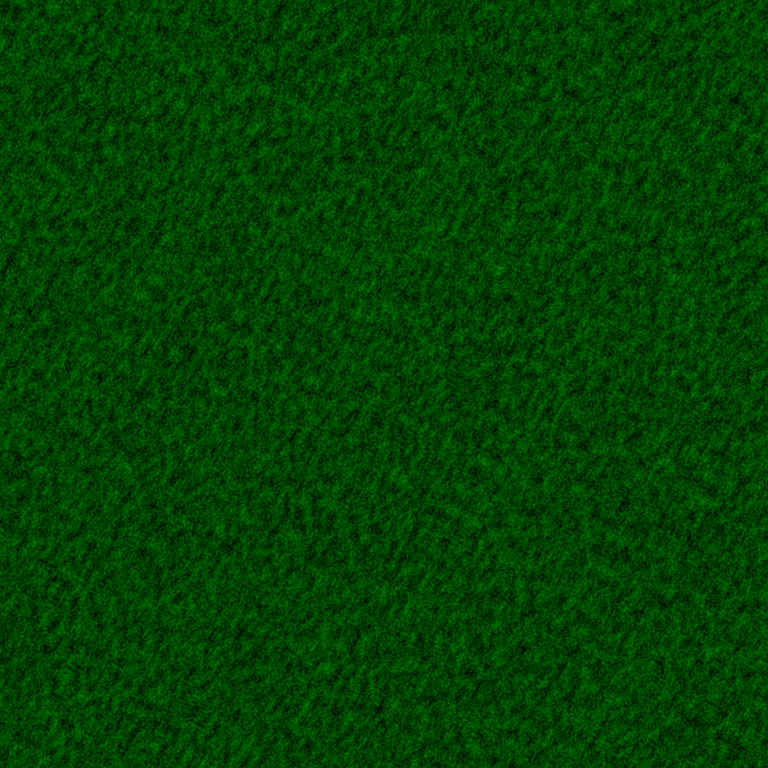
Write a three.js fragment shader that draws this texture.

```glsl
// Dark green felt: fine slanted fibres over soft mottled clumps.
varying vec2 vUv;

const float MEAN_GREEN   = 0.256;  // average brightness of the cloth
const float FIBRE_ANGLE  = 1.06;   // lean of the nap, radians from horizontal
const float WARP_SCALE   = 16.0;   // bends per canvas width
const float WARP_AMOUNT  = 0.0012; // how far fibres wander

// Per layer: cells across the nap, stretch along it, contrast
const vec3 SHADE  = vec3(11.0, 1.2, 0.006);
const vec3 CLUMP  = vec3(68.0, 1.6, 0.026);
const vec3 STRAND = vec3(125.0, 1.8, 0.038);
const vec3 GRAIN  = vec3(310.0, 1.2, 0.046);

const float NOISE_GAIN = 4.65;     // brings gradient noise to unit deviation
const float TAU = 6.2831853;

float hash(vec2 cell) {
  vec3 q = fract(vec3(cell.xyx) * vec3(0.1031, 0.1030, 0.0973));
  q += dot(q, q.yzx + 33.33);
  return fract((q.x + q.y) * q.z);
}

// Slope contribution of one lattice corner
float corner(vec2 cell, vec2 offset) {
  float a = TAU * hash(cell);
  return dot(vec2(cos(a), sin(a)), offset);
}

float gradientNoise(vec2 p) {
  vec2 cell = floor(p);
  vec2 f = p - cell;
  vec2 w = f * f * f * (f * (f * 6.0 - 15.0) + 10.0);
  vec2 e = vec2(1.0, 0.0);
  float low  = mix(corner(cell, f), corner(cell + e.xy, f - e.xy), w.x);
  float high = mix(corner(cell + e.yx, f - e.yx), corner(cell + e.xx, f - e.xx), w.x);
  return NOISE_GAIN * mix(low, high, w.y);
}

// Noise stretched along the nap, scaled to the layer's contrast
float napLayer(vec2 nap, vec3 layer, float seed) {
  vec2 p = nap * layer.x / vec2(1.0, layer.y);
  return layer.z * gradientNoise(p + seed);
}

void main() {
  // Wandering coordinates: x across the fibres, y along them
  vec2 bend = vec2(gradientNoise(vUv * WARP_SCALE + 7.3),
                   gradientNoise(vUv * WARP_SCALE + 61.7));
  vec2 p = vUv + WARP_AMOUNT * bend;
  vec2 along = vec2(cos(FIBRE_ANGLE), sin(FIBRE_ANGLE));
  vec2 nap = vec2(dot(p, vec2(along.y, -along.x)), dot(p, along));

  // Broad shading, clumps, strands and grain
  float green = MEAN_GREEN;
  green += napLayer(nap, SHADE, 311.2);
  green += napLayer(nap, CLUMP, 423.6);
  green += napLayer(nap, STRAND, 537.1);
  green += napLayer(nap, GRAIN, 719.4);

  gl_FragColor = vec4(0.0, clamp(green, 0.02, 0.55), 0.0, 1.0);
}
```
